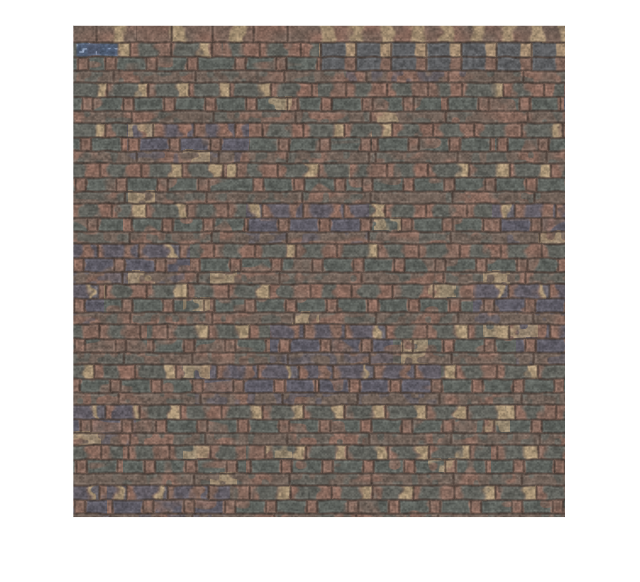
This texture is drawn by a Shadertoy shader. Its source:

```glsl
const vec2 WALL_MIN = vec2(0.1146, 0.1116);
const vec2 WALL_MAX = vec2(0.8828, 0.9557);
const vec2 REPEATS = vec2(12.0, 12.2);   // brick columns, course groups
const float FIRST_GROUP = 0.034;         // start of the first full group
const float HEADER_END = 0.36;           // course limits inside a group
const float STRETCHER_END = 0.70;
const float JOINT = 0.024;               // half width of a mortar line
const float WOBBLE = 0.035;
const float TRIM_START = 6.0;            // column where the regular trim begins
const float TRIM_PITCH = 0.857;
const float STRIPE_PITCH = 0.73;

const vec3 PAPER = vec3(1.0);
const vec3 CLAY = vec3(0.54, 0.41, 0.36);
const vec3 SLATE = vec3(0.36, 0.375, 0.355);
const vec3 PURPLE = vec3(0.36, 0.35, 0.385);
const vec3 TAN = vec3(0.64, 0.56, 0.45);
const vec3 BROWN = vec3(0.43, 0.375, 0.34);
const vec3 MORTAR = vec3(0.30, 0.25, 0.225);
const vec3 BLUE = vec3(0.30, 0.36, 0.46);

float hash(vec2 p) {
    return fract(sin(dot(p, vec2(12.9898, 78.233))) * 43758.5453);
}

// Value noise over the unit square, wrapping after a whole count of cells
float noise(vec2 p, vec2 cells) {
    p *= cells;
    vec2 i = floor(p), f = fract(p);
    f = f * f * (3.0 - 2.0 * f);
    vec2 a = mod(i, cells), b = mod(i + 1.0, cells);
    return mix(mix(hash(a), hash(vec2(b.x, a.y)), f.x),
               mix(hash(vec2(a.x, b.y)), hash(b), f.x), f.y);
}

// Soft interval around a centre
float band(float x, float centre, float halfWidth, float soft) {
    return 1.0 - smoothstep(halfWidth - soft, halfWidth + soft, abs(x - centre));
}

float edgeDistance(float s) {
    return min(s, 1.0 - s);
}

vec3 wall(vec2 q, float pixel) {
    float blotch = noise(q, vec2(72.0));
    float patches = noise(q, vec2(26.0, 38.0));
    float grain = noise(q, vec2(290.0));
    float speck = noise(q, vec2(150.0));

    vec2 g = (q - vec2(0.0, FIRST_GROUP)) * REPEATS;
    g.y += (noise(q + 0.37, vec2(48.0)) - 0.5) * WOBBLE;
    float group = floor(g.y), f = fract(g.y);

    // Runs of a few columns share their shift and firing colour
    float run = floor((g.x + 3.0 * hash(vec2(group, 4.0))) / 3.0);
    float shift = floor(3.0 * hash(vec2(run, group + 20.0))) / 6.0;
    float x = g.x + shift + 0.5 * hash(vec2(group, 9.0));
    float fired = step(0.72, hash(vec2(run + 7.0, group + 3.0)));
    vec3 dark = mix(SLATE, PURPLE, fired);
    float ragged = (blotch - 0.5) * 0.22;

    vec3 color;
    float joint = min(min(f, 1.0 - f), min(abs(f - HEADER_END), abs(f - STRETCHER_END)));
    float sideJoint;
    bool trim = g.x > TRIM_START && g.y < STRETCHER_END;

    if (g.y < 0.0) {
        // Striped top course
        float s = fract(g.x / STRIPE_PITCH);
        float pale = trim ? 0.9 : step(0.6, hash(vec2(floor(g.x / STRIPE_PITCH), 5.0)));
        color = mix(mix(BROWN, CLAY, patches), TAN, pale * band(s + ragged, 0.5, 0.22, 0.08));
        sideJoint = trim ? 1.0 : edgeDistance(fract(x)) ;
        joint = -g.y;
    } else if (trim) {
        // Dark bricks with light gaps
        float s = fract((g.x - TRIM_START) / TRIM_PITCH);
        vec3 gap = f < HEADER_END ? mix(CLAY, TAN, 0.8) : mix(CLAY, BROWN, 0.4);
        color = mix(gap, mix(SLATE, PURPLE, 0.5), band(s + ragged * 0.3, 0.4, 0.34, 0.04));
        sideJoint = abs(s - 0.05) * TRIM_PITCH;
    } else if (f < HEADER_END) {
        // Clay bricks with a burnt heart and some pale ends
        float s = fract(x), id = hash(vec2(floor(x), group + 40.0));
        color = mix(CLAY, BROWN, 0.5 * patches);
        color = mix(color, TAN, band(s + ragged, 0.86, 0.14, 0.06) * step(0.55, id));
        float heart = band(s + ragged, 0.42, 0.18 + 0.14 * id, 0.08);
        heart = max(heart, fired * band(s + ragged, 0.95, 0.09, 0.05));
        color = mix(color, dark, heart * 0.9);
        sideJoint = edgeDistance(s);
    } else if (f < STRETCHER_END) {
        // Long burnt bricks followed by a clay remainder
        float s = fract(x + 0.35);
        color = mix(CLAY, BROWN, 0.7 * patches);
        color = mix(color, dark, band(s + ragged * 0.4, 0.37, 0.35, 0.04));
        color = mix(color, mix(CLAY, BROWN, blotch), 0.8 * smoothstep(0.66, 0.76, patches));
        sideJoint = min(edgeDistance(s), abs(s - 0.75) + 0.006);
    } else {
        // Mottled filler course
        float s = fract(x * 0.5 + 0.2);
        color = mix(BROWN, CLAY, 0.75 * smoothstep(0.5, 0.8, patches));
        color = mix(color, dark, 0.65 * smoothstep(0.5, 0.75, blotch));
        sideJoint = edgeDistance(s) * 2.0;
    }

    // Scattered pale fragments and one glazed brick
    vec2 chip = floor(g * vec2(1.5, 3.0));
    float chipped = step(0.955, hash(chip + 60.0)) * smoothstep(0.3, 0.5, blotch);
    color = mix(color, TAN, trim ? 0.0 : 0.75 * chipped);
    float glaze = band(g.x, 0.58, 0.5, 0.04) * band(g.y, 0.18, 0.16, 0.03);
    color = mix(color, BLUE + 0.25 * smoothstep(0.65, 0.9, speck), glaze * 0.85);

    // Worn joints, a lit arris and surface grain
    float d = min(joint, sideJoint);
    float soft = max(pixel, 0.012);
    float arris = band(d, JOINT + 0.035, 0.014, soft);
    color += 0.045 * arris;
    float line = 1.0 - smoothstep(JOINT - soft, JOINT + soft, d);
    color = mix(color, MORTAR, line * (0.6 + 0.35 * blotch));
    return color * (1.0 + 0.22 * (grain - 0.5) + 0.26 * (speck - 0.5));
}

void mainImage(out vec4 fragColor, in vec2 fragCoord) {
    vec2 size = (WALL_MAX - WALL_MIN) * iResolution.xy;
    vec2 q = (fragCoord - WALL_MIN * iResolution.xy) / size;
    vec2 inside = min(q, 1.0 - q) * size;
    float cover = clamp(min(inside.x, inside.y) + 0.5, 0.0, 1.0);
    vec3 bricks = wall(vec2(q.x, 1.0 - q.y), REPEATS.x / size.x);
    fragColor = vec4(mix(PAPER, bricks, cover), 1.0);
}
```
